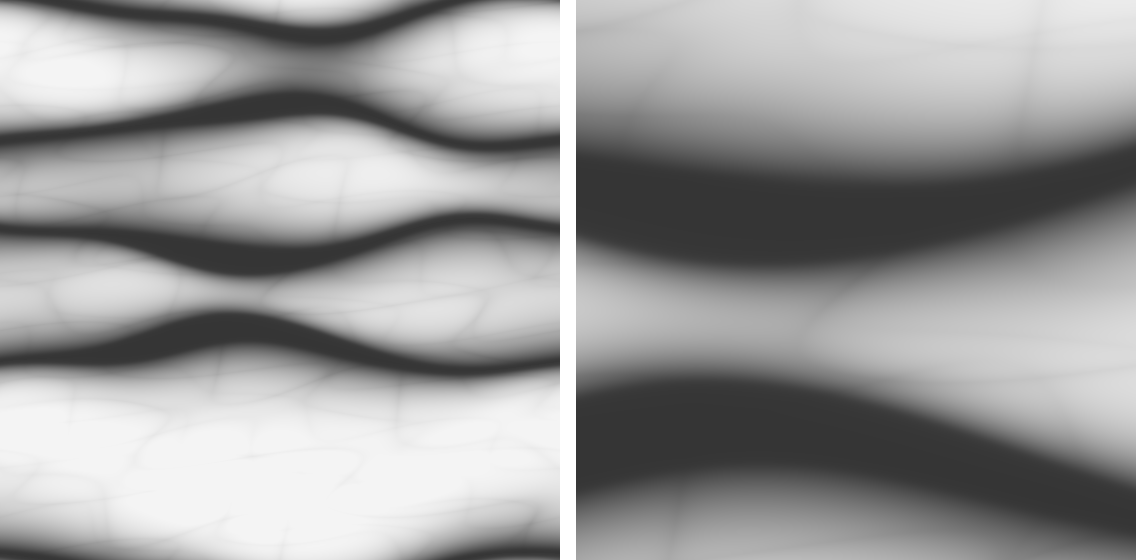
Left: the whole. Right: its middle third, enlarged.
A WebGL 2 fragment shader for this texture:

```glsl
#version 300 es
precision highp float;
// Pale, pillowy strata split by dark, meandering seams that swell and thin.
// Seams are layered sines with exponential halos; the fine creases between
// them are the zero lines of folded, stretched sine sums. Tiles in x and y.

#define SEAMS 4
#define SEAM_TOP 0.977
#define SEAM_SPACING 0.202
#define SEAM_SWAY 0.034
#define SEAM_THIN 0.006
#define SEAM_SWELL 0.006
#define HALO 0.034
#define CREASE_LAYERS 3
#define CREASE_DEPTH 0.20
#define DARK 0.205
#define LIGHT 0.955

const float TAU = 6.2831853;

uniform vec2 u_resolution;
out vec4 fragColor;

// Positive part of x with a rounded corner.
float softPositive(float x) {
    return 0.5 * (x + sqrt(x * x + 0.000009));
}

// Openness around one seam: 0 inside it, rising to 1 beyond its halo.
float seamOpenness(vec2 p, float i) {
    float a = TAU * p.x;
    float side = 1.0 - 2.0 * mod(i, 2.0);
    float sway = cos(a + 0.2 * i) - 0.3 * sin(2.0 * a + 0.65 * i);
    float ripple = 0.0025 * sin(3.0 * a + 2.3 * i);
    float center = SEAM_TOP - SEAM_SPACING * i + side * SEAM_SWAY * sway + ripple;
    float offset = fract(p.y - center + 0.5) - 0.5;

    float bulge = 0.5 - 0.5 * cos(a + 0.2 * i);
    float halfWidth = SEAM_THIN + SEAM_SWELL * (0.8 + i) * bulge * bulge;
    halfWidth *= 1.0 + 0.18 * sin(2.0 * a + 1.7 * i);

    float flank = offset < 0.0 ? -1.5 : 1.5;
    float halo = HALO * (1.0 + 0.45 * sin(a + 2.1 * i + flank));
    return 1.0 - exp(-softPositive(abs(offset) - halfWidth) / halo);
}

// Signed wave field whose zero lines form long, overlapping lenses.
float lensField(vec2 p, float layer) {
    vec2 q = TAU * p;
    float f = 3.0 + layer;
    float phase = 1.9 * layer;
    float bendA = 0.8 * sin(2.0 * q.x - 2.0 * q.y + phase);
    float bendB = 0.7 * sin(q.x + 3.0 * q.y + 2.0 * phase);
    return sin(q.x + f * q.y + bendA + phase)
         + 0.8 * sin(-2.0 * q.x + (f + 2.0) * q.y + bendB - phase);
}

// Narrow valleys along the zero lines, fading with each layer.
float creases(vec2 p) {
    float sum = 0.0;
    float weight = 1.0;
    for (int k = 0; k < CREASE_LAYERS; k++) {
        float n = lensField(p, float(k));
        sum += weight * exp(-sqrt(n * n + 0.0008) / 0.26);
        weight *= 0.7;
    }
    return sum;
}

void main() {
    vec2 p = gl_FragCoord.xy / min(u_resolution.x, u_resolution.y);

    // Seams and their halos
    float openness = 1.0;
    for (int i = 0; i < SEAMS; i++) {
        openness *= seamOpenness(p, float(i));
    }

    // Creases, deeper in the shaded parts
    float depth = CREASE_DEPTH * (0.22 + 0.78 * (1.0 - openness));
    float tone = openness * (1.0 - depth * creases(p));

    // Broad drift of brightness between strata
    float drift = sin(TAU * (p.y - 0.38) + 0.5 * sin(TAU * p.x));
    tone *= 1.0 - 0.05 * (0.5 + 0.5 * drift);

    float gray = min(DARK + 0.79 * tone, LIGHT);
    fragColor = vec4(vec3(gray), 1.0);
}
```
